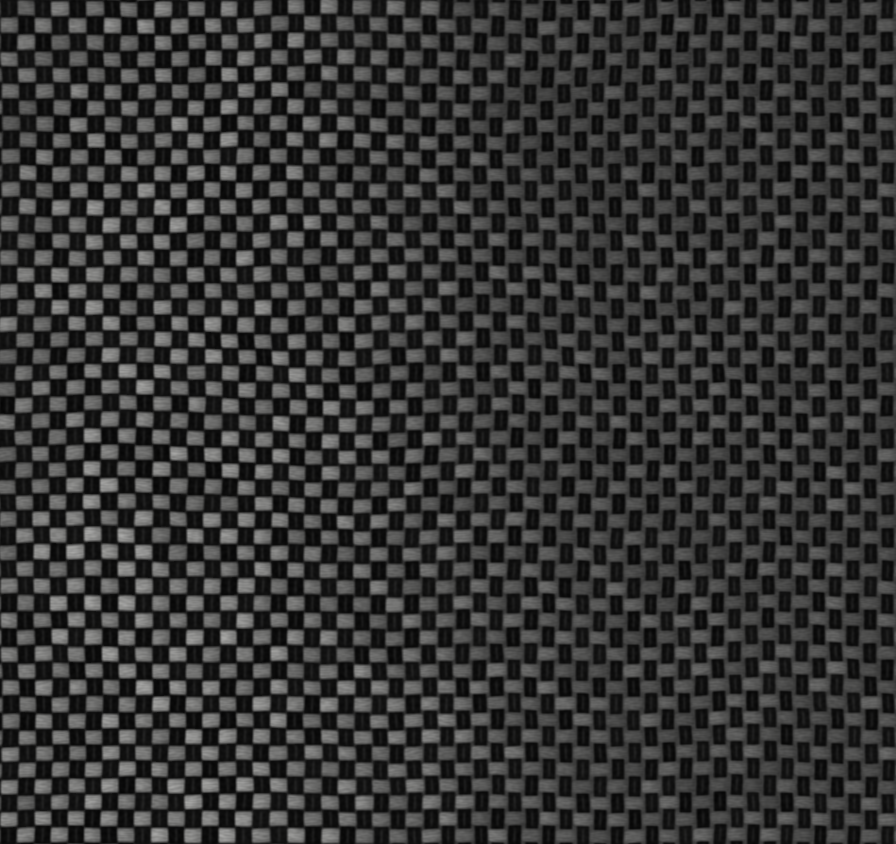
Reproduce this texture procedurally as a WebGL 2 fragment shader.

```glsl
#version 300 es
precision highp float;
// Charcoal plain-weave fabric: pale weft pads alternating with dark warp windows.

uniform vec2 u_resolution;
out vec4 fragColor;

const vec2 THREADS = vec2(53.0, 51.0);
const vec3 TINT = vec3(1.0, 1.0, 0.99);
const float WINDOW_TONE = 0.035;

float hash(vec2 p) {
    vec3 q = fract(vec3(p.xyx) * 0.1031);
    q += dot(q, q.yzx + 33.33);
    return fract((q.x + q.y) * q.z);
}

vec2 gradientAt(vec2 p) {
    float angle = 6.2832 * hash(p);
    return vec2(cos(angle), sin(angle));
}

// Gradient noise, roughly -0.7 to 0.7
float gradientNoise(vec2 p) {
    vec2 i = floor(p), f = fract(p);
    vec2 u = f * f * f * (f * (f * 6.0 - 15.0) + 10.0);
    vec2 e = vec2(1.0, 0.0);
    float low = mix(dot(gradientAt(i), f),
                    dot(gradientAt(i + e.xy), f - e.xy), u.x);
    float high = mix(dot(gradientAt(i + e.yx), f - e.yx),
                     dot(gradientAt(i + e.xx), f - e.xx), u.x);
    return mix(low, high, u.y);
}

float roundedBox(vec2 p, vec2 halfSize, float radius) {
    vec2 d = abs(p) - halfSize + radius;
    return length(max(d, 0.0)) + min(max(d.x, d.y), 0.0) - radius;
}

float cover(float dist, float blur) {
    return 1.0 - smoothstep(-blur, blur, dist);
}

// Slight drift of the threads
vec2 bendThreads(vec2 uv) {
    vec2 drift = vec2(gradientNoise(uv * 3.0 + 7.0), gradientNoise(uv * 4.0 + 19.0));
    return uv * THREADS + 0.35 * drift + 0.1 * vec2(gradientNoise(uv * 24.0));
}

// Sheen of the pads: bright on the left, dim on the right
float sheen(vec2 uv) {
    float level = mix(0.53, 0.345, smoothstep(0.2, 0.68, uv.x));
    level *= mix(0.88, 1.0, smoothstep(0.0, 0.1, uv.x));
    level *= mix(1.04, 0.93, uv.y);
    return level * (1.0 + 0.12 * gradientNoise(uv * 4.0 + 31.0));
}

// Grey level of the weave; turn is 0 for square pads, 1 for tall windows
float weave(vec2 threads, float turn, float padLevel, float blur) {
    vec2 cell = floor(threads);
    vec2 f = fract(threads) - 0.5;
    vec2 side = vec2(f.x < 0.0 ? -1.0 : 1.0, f.y < 0.0 ? -1.0 : 1.0);
    bool isPad = mod(cell.x + cell.y, 2.0) > 0.5;

    // Nearest pad and nearest window, each in its own coordinates
    vec2 padStep = isPad ? vec2(0.0) : vec2(side.x, 0.0);
    vec2 windowStep = isPad ? vec2(0.0, side.y) : vec2(0.0);
    vec2 pad = f - padStep;
    vec2 window = f - windowStep;
    float padSeed = hash(cell + padStep + 3.0);
    float windowSeed = hash(cell + windowStep + 57.0);

    // Ground between the threads
    float tone = mix(0.13, 0.235, turn) + 0.05 * gradientNoise(threads * 3.0);

    // Window with two dark upright strands
    vec2 windowSize = mix(vec2(0.46, 0.54), vec2(0.36, 0.62), turn);
    float strandGap = exp(-90.0 * window.x * window.x) * cover(abs(window.y) - 0.4, 0.2);
    float dark = WINDOW_TONE + 0.03 * windowSeed + 0.065 * strandGap;
    tone = mix(tone, dark, cover(roundedBox(window, windowSize, 0.12), blur));

    // Rounded pad with fine fibres and a lit left edge
    vec2 padSize = mix(vec2(0.5, 0.43), vec2(0.56, 0.36), turn);
    float dome = 1.0 - 0.9 * pad.y * pad.y - 0.35 * pad.x * pad.x;
    float fibres = 1.0 + 0.16 * gradientNoise(threads * vec2(2.0, 7.0));
    float light = padLevel * dome * fibres * mix(0.82, 1.12, padSeed);
    light *= 1.0 - 0.22 * pad.x;
    return mix(tone, light, cover(roundedBox(pad, padSize, 0.15), blur));
}

void main() {
    vec2 uv = gl_FragCoord.xy / u_resolution;
    vec2 cellsPerPixel = THREADS / u_resolution;
    float blur = 0.07 + 0.7 * max(cellsPerPixel.x, cellsPerPixel.y);
    float turn = smoothstep(0.25, 0.65, uv.x);
    float tone = weave(bendThreads(uv), turn, sheen(uv), blur);

    // Fine grain
    tone += 0.025 * gradientNoise(uv * THREADS * 4.0);
    fragColor = vec4(clamp(tone, 0.0, 1.0) * TINT, 1.0);
}
```
